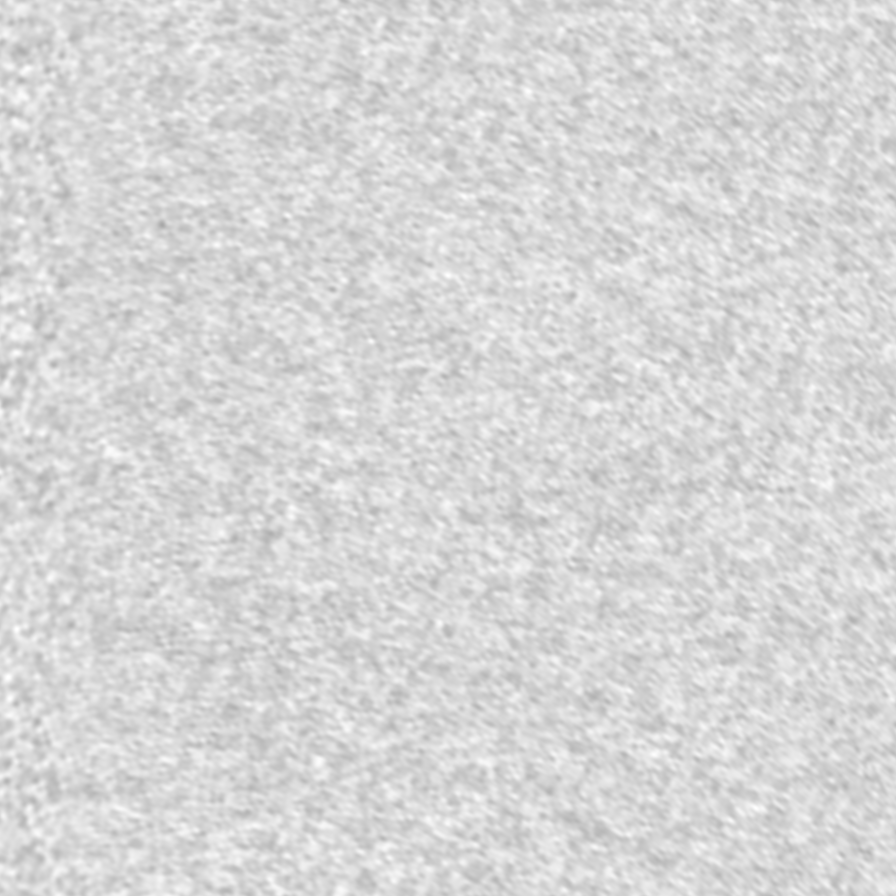
A Shadertoy shader for this texture:

```glsl
// Pale grey paper grain with faint slanting fibres, rougher along the left edge

float hash(vec2 p) {
    return fract(sin(dot(p, vec2(127.1, 311.7))) * 43758.5453);
}

// Smooth value noise in -1..1
float noise(vec2 p) {
    vec2 i = floor(p), f = fract(p);
    f = f * f * (3.0 - 2.0 * f);
    float low = mix(hash(i), hash(i + vec2(1, 0)), f.x);
    float high = mix(hash(i + vec2(0, 1)), hash(i + vec2(1, 1)), f.x);
    return 2.0 * mix(low, high, f.y) - 1.0;
}

vec2 rotate(vec2 p, float a) {
    float c = cos(a), s = sin(a);
    return vec2(c * p.x + s * p.y, c * p.y - s * p.x);
}

// Sparse soft specks, one candidate per cell, dark or light
float specks(vec2 p) {
    vec2 cell = floor(p);
    vec2 centre = 0.2 + 0.6 * vec2(hash(cell + 3.7), hash(cell + 8.3));
    vec2 d = p - cell - centre;
    float pick = hash(cell + 21.9);
    float tone = pick > 0.88 ? -0.13 : (pick < 0.08 ? 0.08 : 0.0);
    return tone * exp(-dot(d, d) * 420.0);
}

void mainImage(out vec4 fragColor, in vec2 fragCoord) {
    vec2 uv = fragCoord / iResolution.y;

    // Fibres run level at the left and fall more steeply to the right
    vec2 fibre = vec2(uv.x - 0.35 * uv.y, uv.y + 0.15 * uv.x + 0.25 * uv.x * uv.x);

    // Rough strip with a ragged border
    float border = uv.x + 0.03 * noise(uv * 14.0 + 5.0);
    float rough = 1.0 - smoothstep(0.05, 0.15, border);

    // Overlapping grain layers at different angles hide the lattice
    float grain = 0.060 * noise(rotate(fibre, 0.12) * vec2(85.0, 145.0));
    grain += 0.055 * noise(rotate(fibre, -0.15) * vec2(115.0, 185.0) + 37.0);
    grain += 0.045 * noise(rotate(uv, 0.7) * 140.0 + 71.0);
    grain += 0.030 * noise(rotate(fibre, 0.3) * vec2(36.0, 55.0) + 13.0);

    // Rounder, stronger grain in the rough strip
    float pebbles = 0.085 * noise(rotate(uv, 0.4) * 105.0 + 19.0)
                  + 0.075 * noise(rotate(uv, 1.1) * 135.0 + 53.0);
    grain = mix(grain, pebbles + 0.3 * grain, rough);

    float clouds = 0.008 * noise(uv * 7.0 + 2.0);
    float grey = 0.845 + grain + clouds + specks(uv * 9.0);
    fragColor = vec4(vec3(clamp(grey, 0.0, 1.0)), 1.0);
}
```
